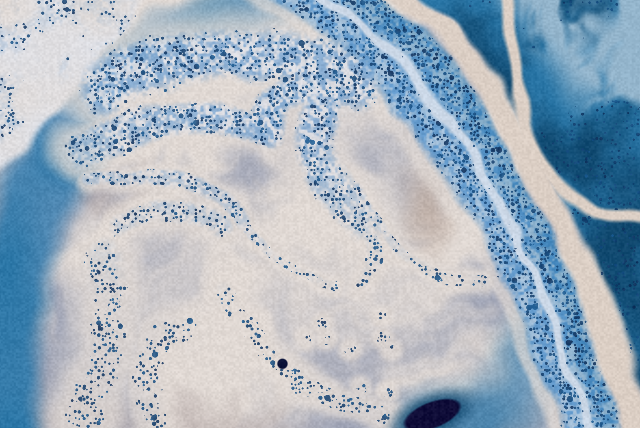
Write a Shadertoy shader that draws this texture.

```glsl
// Marbled soap foam: cream and lavender silk, blue dye ribbons and strings of tiny dark bubbles.

float hash(vec2 p) {
    return fract(sin(dot(p, vec2(127.1, 311.7))) * 43758.5453);
}

float noise(vec2 p) {
    vec2 i = floor(p), f = fract(p);
    f = f * f * (3. - 2. * f);
    return mix(mix(hash(i), hash(i + vec2(1, 0)), f.x),
               mix(hash(i + vec2(0, 1)), hash(i + vec2(1, 1)), f.x), f.y);
}

float fbm(vec2 p) {
    float sum = 0., amp = .53;
    for (int i = 0; i < 4; i++) {
        sum += amp * noise(p);
        p = mat2(1.6, 1.2, -1.2, 1.6) * p + 5.3;
        amp *= .5;
    }
    return sum;
}

float within(float d, float inner, float outer) {
    return 1. - smoothstep(inner, outer, d);
}

// Distance to a quadratic curve from a to c, bent towards b
float curve(vec2 p, float ax, float ay, float bx, float by, float cx, float cy) {
    vec2 a = vec2(ax, ay), b = vec2(bx, by), c = vec2(cx, cy), from = a;
    float d = 9.;
    for (int i = 1; i <= 10; i++) {
        float t = float(i) / 10.;
        vec2 to = mix(mix(a, b, t), mix(b, c, t), t), v = to - from, w = p - from;
        d = min(d, length(w - v * clamp(dot(w, v) / dot(v, v), 0., 1.)));
        from = to;
    }
    return d;
}

// Jittered round bubbles; density decides how many cells are filled
float bubbles(vec2 p, float scale, float density) {
    vec2 g = p * scale;
    float soft = .4 * scale / iResolution.y, cover = 0.;
    for (int k = 0; k < 9; k++) {
        vec2 id = floor(g) + vec2(k % 3 - 1, k / 3 - 1);
        vec2 centre = id + .2 + .6 * vec2(hash(id), hash(id + 17.));
        float pick = hash(id + 41.);
        float r = mix(.22, .46, hash(id + 73.)) * smoothstep(pick, pick + .12, density);
        cover = max(cover, within(length(g - centre), r - soft, r + soft) * step(.05, r));
    }
    return cover;
}

void mainImage(out vec4 fragColor, in vec2 fragCoord) {
    vec2 p = fragCoord / iResolution.y;
    vec2 warp = vec2(fbm(p * 3.), fbm(p * 3. + 7.)) - .5;
    vec2 q = p + .09 * warp + .018 * (vec2(noise(p * 17.), noise(p * 17. + 9.)) - .5);
    vec3 cream = vec3(.88, .85, .83), white = vec3(.87, .89, .93);
    vec3 blue = vec3(.16, .46, .65), deep = vec3(.06, .28, .43);

    // Silky interior, greyer towards the bottom
    float silk = fbm(mat2(.8, -.6, .6, .8) * q * vec2(2.5, 6) + 2.5 * warp);
    vec3 col = mix(vec3(.62, .64, .71), cream, smoothstep(.25, .7, silk + .3 * (p.y - .4)));
    col = mix(col, vec3(.73, .65, .6), .65 * within(length((q - vec2(1, .53)) * vec2(1.5, .8)), 0., .13));
    col = mix(col, vec3(.67, .62, .62), .5 * smoothstep(.5, .7, fbm(q * 3.5 + 21.)));

    // Soft dye stains
    float stain = within(curve(q, -.02, -.05, -.02, .45, .15, .68), .05, .13);
    stain = max(stain, within(curve(q, .15, .68, .32, 1., .72, .99), .02, .075));
    stain = max(stain, .75 * within(curve(q, 1., 0., 1.2, .02, 1.25, .22), .01, .14));
    col = mix(col, mix(blue, vec3(.36, .56, .72), noise(q * 8.)), stain);

    // Foam strings, measured in multiples of their own width
    float m = curve(q, .25, .8, .55, .96, .84, .8) / .075;
    m = min(m, curve(q, .17, .65, .45, .78, .65, .67) / .045);
    m = min(m, curve(q, .65, .67, .64, .82, .8, .78) / .045);
    m = min(m, curve(q, .78, .78, .72, .58, .85, .48) / .05);
    m = min(m, curve(q, .85, .48, .89, .4, .84, .34) / .02);
    m = min(m, curve(q, .2, .58, .48, .6, .58, .46) / .023);
    m = min(m, curve(q, .58, .46, .66, .34, .78, .33) / .015);
    m = min(m, curve(q, .28, .46, .38, .53, .52, .45) / .032);
    m = min(m, curve(q, .24, .38, .3, .25, .18, .03) / .055);
    m = min(m, curve(q, .44, .23, .3, .2, .36, .02) / .038);
    m = min(m, curve(q, .53, .3, .66, .08, .88, .03) / .025);
    m = min(m, curve(q, .84, .55, .95, .36, 1.12, .36) / .018);

    // Small clusters, then pale halos round all foam
    for (int i = 0; i < 9; i++)
        m = min(m, length(p - vec2(.7 + .28 * hash(vec2(i, 3)), .08 + .2 * hash(vec2(i, 8)))) / .017);
    col = mix(col, cream, .8 * within(m, .9, 2.3));
    float foam = within(m, .45, 1.1), density = foam * .6;
    float tint = foam * smoothstep(.25, .85, p.y + .3 * warp.x);

    // Pale bubbly corner above the dye stream
    float corner = smoothstep(.02, .06, q.y - .57 - 1.12 * q.x);
    float streak = smoothstep(.42, .64, fbm(mat2(.66, .75, -.75, .66) * q * 9.));
    col = mix(col, mix(cream, white, noise(q * 9.)), corner);
    density = max(density, corner * .65 * streak);
    tint = max(tint, corner * .35 * streak);

    // Diagonal foam arc with a pale thread inside it
    float s = q.x - 1.47 + .24 * q.y + .31 * q.y * q.y * q.y, t = s / (.16 + .1 * q.y);
    float arc = smoothstep(-1.05, -.85, t) * within(t, -.2, -.08);
    float thread = within(abs(t + .58), .03, .1);
    col = mix(col, cream, .7 * within(abs(t + 1.08), .05, .18));
    col = mix(col, mix(vec3(.42, .62, .78), blue, smoothstep(-.7, -.2, t)), arc);
    col = mix(col, white, arc * thread * .85);
    density = max(density, arc * (.75 - .65 * thread));
    tint = max(tint, arc * (1. - thread) * .8);

    // Deep water beyond, laced with white in the upper corner
    float beyond = smoothstep(.03, .06, s);
    float lace = smoothstep(.42, .62, fbm(q * 8. + 3. * warp)) * smoothstep(.5, .7, p.y);
    col = mix(col, mix(deep, blue, smoothstep(.3, .7, fbm(q * 6.))), beyond);
    col = mix(col, vec3(.58, .71, .8), beyond * lace * smoothstep(.15, .3, s));
    density = mix(density, .4 - .4 * lace, beyond);

    // Cream veins
    float vein = within(abs(s - .01), .018, .055 - .02 * p.y);
    vein = max(vein, within(curve(q, 1.17, 1.06, 1.2, .5, 1.53, .5), .008, .024));
    col = mix(col, vec3(.86, .81, .77), vein);
    density *= 1. - vein;

    // Froth speckle and bubbles
    float speckle = smoothstep(.3, .7, .6 * noise(p * 140.) + .4 * noise(p * 45.));
    col = mix(col, mix(vec3(.36, .59, .82), white, speckle), .65 * tint * (1. - beyond));
    float dots = max(bubbles(p, 115., density * .75), bubbles(p + 3., 62., density * .28));
    col = mix(col, mix(vec3(.05, .16, .32), vec3(.1, .36, .58), noise(p * 60.)), .85 * dots);

    // Dark opening at the bottom, one large bubble and fine grain
    vec2 o = mat2(.93, -.36, .36, .93) * (p - vec2(1.01, .03));
    col = mix(col, deep, .8 * within(length(o * vec2(1, 2)), .05, .13));
    col = mix(col, vec3(.06, .05, .22), within(length(o * vec2(1, 2.3)), .062, .075));
    col = mix(col, vec3(.04, .07, .22), within(length(p - vec2(.66, .15)), .01, .014));
    col += .07 * (noise(p * 230.) - .5);
    fragColor = vec4(clamp(col, 0., 1.), 1);
}
```
